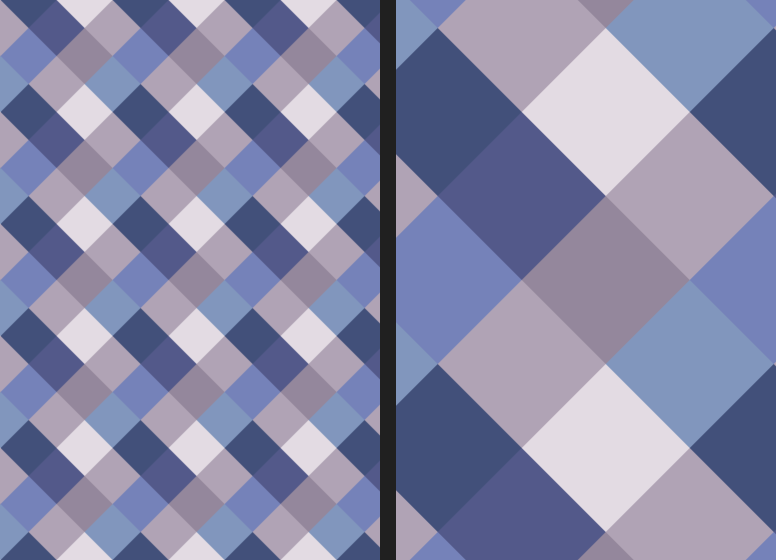
Left, the full canvas; right, a detail of the centre.
A Shadertoy shader for this pattern:

```glsl
// Diagonal check of square cells standing on their corners, five repeats tall.
// The plane is turned 45 degrees into integer cells; two kinds of stripe alternate,
// each a cycle of four colours, and neighbouring cells are blended at their edges.

// Colour of one cell: x runs along the stripe, y counts the stripes.
vec3 cellColor(vec2 cell) {
    float odd = mod(cell.y, 2.0);
    // Every second pair of stripes is shifted by half a cycle.
    float place = mod(cell.x + cell.y - odd, 4.0);

    // Pale stripe: white, mauve, periwinkle, mauve.
    if (odd < 0.5) {
        if (place < 0.5) return vec3(0.890, 0.860, 0.890);
        if (place > 1.5 && place < 2.5) return vec3(0.460, 0.510, 0.725);
        return vec3(0.690, 0.640, 0.710);
    }

    // Deep stripe: steel blue, navy, indigo, dark mauve.
    if (place < 0.5) return vec3(0.505, 0.590, 0.740);
    if (place < 1.5) return vec3(0.260, 0.315, 0.480);
    if (place < 2.5) return vec3(0.325, 0.350, 0.540);
    return vec3(0.580, 0.530, 0.610);
}

void mainImage(out vec4 fragColor, in vec2 fragCoord) {
    // One unit per repeat, with a white cell centred on every integer point.
    vec2 repeatPos = 5.0 * fragCoord / iResolution.y - vec2(0.755, 0.0);

    // Turned grid: cell centres lie on integers, edges halfway between.
    vec2 grid = 2.0 * vec2(repeatPos.x - repeatPos.y, repeatPos.x + repeatPos.y);
    vec2 corner = floor(grid);

    // Blend across the edges over little more than one pixel.
    float edgeWidth = 16.0 / iResolution.y;
    vec2 blend = clamp((grid - corner - 0.5) / edgeWidth + 0.5, 0.0, 1.0);

    vec3 lower = mix(cellColor(corner), cellColor(corner + vec2(1.0, 0.0)), blend.x);
    vec3 upper = mix(cellColor(corner + vec2(0.0, 1.0)), cellColor(corner + 1.0), blend.x);
    fragColor = vec4(mix(lower, upper, blend.y), 1.0);
}
```
